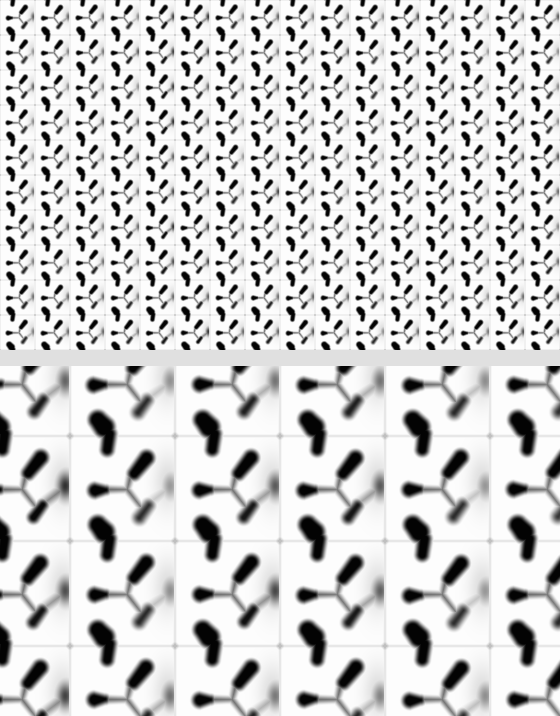
Top, the full canvas; bottom, a detail of the centre.
This pattern is drawn by a Shadertoy shader. Its source:

```glsl
// Soft ink blots on white, repeated on a 16 by 10 grid of square cells.
// Each cell joins tapered strokes with thin grey threads; a smudge by the
// right border fades and blurs differently from column to column and cell to cell.

#define REPEATS vec2(16.0, 10.0)
#define PAPER 0.992
#define INK 0.012
#define EDGE_SOFTNESS 0.036
#define THREAD_RADIUS 0.016
#define THREAD_INK 0.62
#define SMUDGE_INK 0.75
#define SEAM_INK 0.10
#define SEAM_WIDTH 0.022
#define JITTER 0.014

float hash(vec2 p) {
    vec3 q = fract(p.xyx * 0.1031);
    q += dot(q, q.yzx + 33.33);
    return fract((q.x + q.y) * q.z);
}

// Approximate distance to a stroke whose radius runs from ra to rb
float stroke(vec2 p, vec2 a, vec2 b, float ra, float rb) {
    vec2 ab = b - a;
    float t = clamp(dot(p - a, ab) / dot(ab, ab), 0.0, 1.0);
    return length(p - a - ab * t) - mix(ra, rb, t);
}

float coverage(float d, float softness) {
    return 1.0 - smoothstep(-softness, softness, d);
}

// Egg and the drop below it, continuous over the horizontal border
float eggAndDrop(vec2 p) {
    p.y = fract(p.y + 0.5) - 0.5;
    float egg = stroke(p, vec2(0.265, -0.155), vec2(0.325, -0.085), 0.085, 0.098);
    float drop = stroke(p, vec2(0.375, -0.02), vec2(0.355, 0.13), 0.062, 0.058);
    return min(egg, drop);
}

// Slanted bar and the tapered dot on the left
float barAndDot(vec2 p) {
    float bar = stroke(p, vec2(0.725, 0.205), vec2(0.605, 0.355), 0.07, 0.058);
    float dot1 = stroke(p, vec2(0.235, 0.515), vec2(0.335, 0.51), 0.068, 0.036);
    return min(bar, dot1);
}

// Threads meeting in one joint
float threads(vec2 p) {
    vec2 joint = vec2(0.545, 0.51);
    float r = THREAD_RADIUS;
    float d = stroke(p, joint, vec2(0.33, 0.51), r, r * 1.6);
    d = min(d, stroke(p, joint, vec2(0.575, 0.39), r, r * 1.6));
    return min(d, stroke(p, joint, vec2(0.67, 0.67), r * 1.3, r));
}

void mainImage(out vec4 fragColor, in vec2 fragCoord) {
    vec2 grid = fragCoord / iResolution.xy * REPEATS;
    vec2 cell = floor(grid);
    vec2 p = vec2(fract(grid.x), 1.0 - fract(grid.y));
    float pixel = REPEATS.y / iResolution.y;
    float soft = max(EDGE_SOFTNESS, 0.75 * pixel);

    // Wear: columns share a strength, cells vary around it
    float columnWear = hash(vec2(cell.x + 3.0, 71.0));
    float cellWear = hash(cell + 19.0);
    float strength = mix(columnWear, cellWear, 0.45);
    vec2 shift = JITTER * (vec2(hash(cell + 41.0), hash(cell + 87.0)) - 0.5);

    // Solid blots and grey threads
    float ink = coverage(eggAndDrop(p), soft);
    ink = max(ink, coverage(barAndDot(p - shift), soft));
    ink = max(ink, THREAD_INK * coverage(threads(p), soft));

    // Lower blot, paler and softer where worn
    float foot = stroke(p - shift, vec2(0.655, 0.775), vec2(0.745, 0.655), 0.05, 0.044);
    ink = max(ink, mix(0.8, 1.0, strength) * coverage(foot, soft * mix(1.5, 1.0, strength)));

    // Tail and smudge fading out just inside the right border
    float border = 1.0 - smoothstep(1.0 - 1.5 * pixel, 1.0, p.x);
    float tail = stroke(p, vec2(0.74, 0.65), vec2(0.94, 0.5), 0.022, 0.04);
    float tailInk = mix(0.18, 0.6, strength) * coverage(tail, soft * 1.7);
    vec2 s = (p - vec2(0.955, 0.475)) / vec2(0.075, 0.125);
    float smudge = SMUDGE_INK * mix(0.4, 1.15, strength) * exp(-dot(s, s));
    vec2 h = (p - vec2(0.93, 0.44)) / vec2(0.13, 0.26);
    float haze = 0.13 * exp(-dot(h, h));
    ink = max(ink, border * max(tailInk, max(smudge, haze)));

    // Faint seams, with a darker speck where they cross
    vec2 toSeam = min(p, 1.0 - p);
    vec2 seam = 1.0 - smoothstep(vec2(0.0), vec2(max(SEAM_WIDTH, pixel)), toSeam);
    float speck = 1.0 - smoothstep(0.01, 0.045, length(toSeam));
    float seamInk = SEAM_INK * max(seam.x, seam.y) + 0.16 * speck;
    ink = max(ink, seamInk);

    fragColor = vec4(vec3(mix(PAPER, INK, clamp(ink, 0.0, 1.0))), 1.0);
}
```
